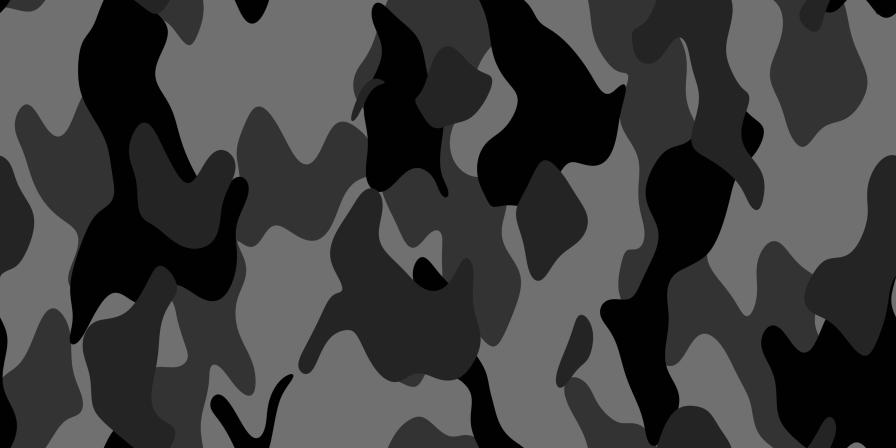
Reproduce this pattern procedurally as a WebGL 1 fragment shader.

```glsl
precision highp float;
// Grey camouflage: three layers of tall, dripping, lobed patches over a light ground.

uniform vec2 u_resolution;

#define LIGHT_GREY vec3(0.44)
#define DARK_GREY vec3(0.20)
#define BLACK vec3(0.005)
#define CHARCOAL vec3(0.14)
#define DARK_LEVEL 0.29      // levels are in standard deviations of the field
#define BLACK_LEVEL 0.62
#define CHARCOAL_LEVEL 0.98
#define STRETCH 1.5          // vertical elongation of the patches
#define WAVER 0.011          // sideways waviness of the outlines
#define DRIP 0.036           // length of the vertical lobes
#define EDGE 0.7             // half width of the soft edge in pixels

const float TAU = 6.2831853;

float hash(vec2 k, float seed) {
  return fract(sin(dot(k, vec2(12.99, 78.23)) + seed * 37.72) * 4375.85);
}

// Bends the plane with crossing sines: gentle sideways, strong up and down.
vec2 bend(vec2 p, float seed) {
  float waver = sin(TAU * (3.0 * p.y + 0.5 * p.x) + seed);
  waver += sin(TAU * (5.0 * p.y - 1.5 * p.x) + seed * 2.3);
  float drip = sin(TAU * (3.5 * p.x - p.y) + seed * 1.7);
  drip += sin(TAU * (5.5 * p.x + p.y) + seed * 3.1);
  return p + vec2(WAVER * waver, DRIP * drip);
}

// Coverage of one layer: band-limited sines whose periods fit a 2:1 canvas,
// cut at a level and divided by the slope to get a distance to the edge.
float patches(vec2 p, float seed, float frequency, float level) {
  vec2 q = bend(p, seed);
  float height = 0.0;
  float power = 0.0;
  vec2 slope = vec2(0.0);
  for (int i = 1; i <= 12; i++) {
    for (int j = -4; j <= 4; j++) {
      vec2 wave = vec2(0.5 * float(i), float(j));
      float r = length(wave * vec2(1.0, STRETCH)) / frequency;
      float amplitude = r * exp(-0.5 * r * r);
      float phase = TAU * (dot(wave, q) + hash(wave, seed));
      height += amplitude * sin(phase);
      slope += amplitude * TAU * wave * cos(phase);
      power += 0.5 * amplitude * amplitude;
    }
  }

  // Carry the slope back through the bend.
  vec2 nudge = vec2(0.001, 0.0);
  vec2 alongX = (bend(p + nudge.xy, seed) - q) / nudge.x;
  vec2 alongY = (bend(p + nudge.yx, seed) - q) / nudge.x;
  slope = vec2(dot(slope, alongX), dot(slope, alongY));

  float deviation = sqrt(power);
  float edgeDistance = (height - level * deviation) / max(length(slope), deviation);
  float softness = EDGE / u_resolution.y;
  return smoothstep(-softness, softness, edgeDistance);
}

void main() {
  vec2 p = gl_FragCoord.xy / u_resolution.y;

  // Paint the layers from the ground up.
  vec3 color = LIGHT_GREY;
  color = mix(color, DARK_GREY, patches(p, 1.7, 2.2, DARK_LEVEL));
  color = mix(color, BLACK, patches(p, 4.3, 1.9, BLACK_LEVEL));
  color = mix(color, CHARCOAL, patches(p, 8.9, 2.1, CHARCOAL_LEVEL));

  gl_FragColor = vec4(color, 1.0);
}
```
